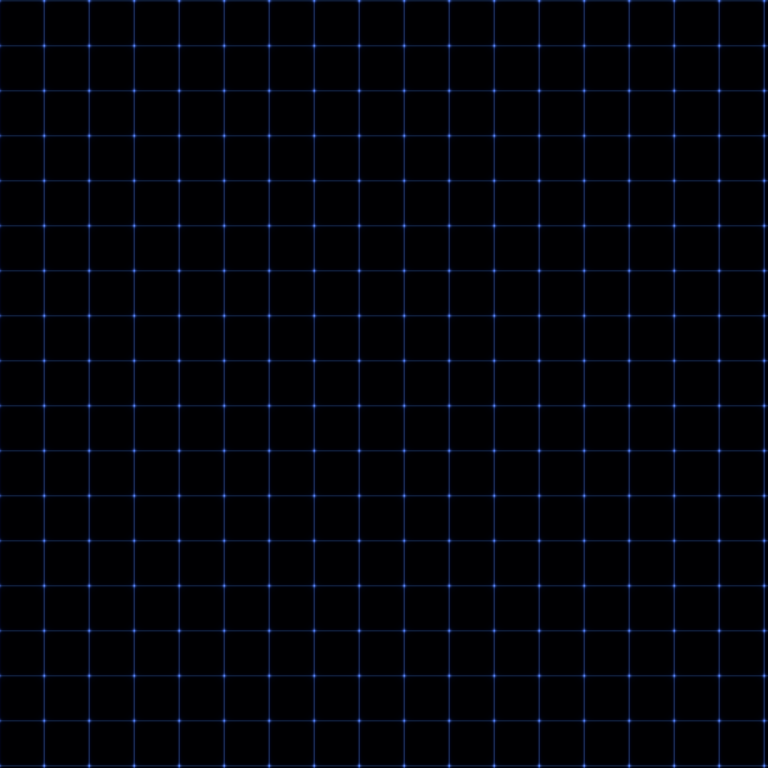
This pattern is drawn by a three.js fragment shader. Its source:

```glsl
// Thin blue grid on black with a small glowing node at every crossing.
varying vec2 vUv;

// Share of a pixel covered by a line one unit wide, at distance d from its centre.
vec2 lineCoverage(vec2 d, vec2 pixel) {
  vec2 near = max(d - 0.5 * pixel, vec2(-0.5));
  vec2 far = min(d + 0.5 * pixel, vec2(0.5));
  return clamp((far - near) / pixel, 0.0, 1.0);
}

void main() {
  // The canvas is 512 units wide, with grid lines 30 units apart.
  vec2 p = vUv * 512.0;
  vec2 pixel = max(fwidth(p), vec2(0.001));
  vec2 d = abs(mod(p - vec2(29.5, 1.5) + 15.0, 30.0) - 15.0);

  // Crisp cores: x holds the upright lines, y the fainter level ones.
  vec2 core = lineCoverage(d, pixel);
  vec3 color = vec3(0.0, 0.0, 0.008);
  color += core.x * vec3(0.095, 0.145, 0.20);
  color += core.y * vec3(0.055, 0.10, 0.14);

  // Soft blue fringe beside the lines.
  vec2 fringe = exp(-d * d * 0.8);
  color += fringe.x * vec3(0.0, 0.012, 0.10);
  color += fringe.y * vec3(0.0, 0.008, 0.06);

  // Bright node with a wider halo.
  float r = length(d);
  color += exp(-r * r * 0.65) * vec3(0.18, 0.23, 0.36);
  color += exp(-r * 0.6) * vec3(0.0, 0.035, 0.13);

  gl_FragColor = vec4(color, 1.0);
}
```
